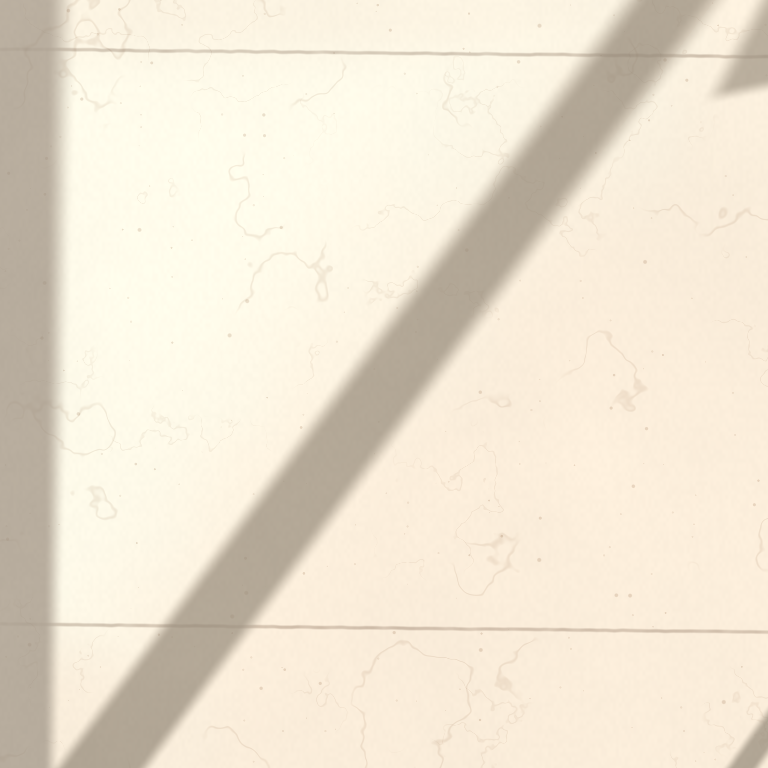
A WebGL 2 fragment shader for this background:

```glsl
#version 300 es
precision highp float;
// Sunlit cream plaster wall with two thin horizontal joints, crossed by soft
// shadows of a post, a long diagonal beam and two corner pieces.
// Shadows are products of soft half planes; the plaster is layered value noise.
uniform vec2 u_resolution;
out vec4 fragColor;

const vec3 SUN_CREAM = vec3(1.0, 0.985, 0.92);
const vec3 WARM_CREAM = vec3(0.985, 0.932, 0.858);
const vec3 POST_SHADE = vec3(0.725, 0.682, 0.622);
const vec3 BEAM_SHADE = vec3(0.700, 0.655, 0.588);
const vec3 JOINT_TINT = vec3(0.82, 0.79, 0.77);
const vec3 STAIN_TINT = vec3(0.86, 0.81, 0.77);

float hash(vec2 p) {
  return fract(sin(dot(p, vec2(127.1, 311.7))) * 43758.5453);
}

float noise(vec2 p) {
  vec2 i = floor(p), f = fract(p);
  f = f * f * (3.0 - 2.0 * f);
  return mix(mix(hash(i), hash(i + vec2(1, 0)), f.x),
             mix(hash(i + vec2(0, 1)), hash(i + vec2(1, 1)), f.x), f.y);
}

float fbm(vec2 p) {
  float sum = 0.0, weight = 0.5;
  for (int i = 0; i < 5; i++) {
    sum += weight * noise(p);
    p = mat2(1.6, 1.2, -1.2, 1.6) * p + 7.3;
    weight *= 0.5;
  }
  return sum;
}

// Signed distance to the line running from (a, 0) to (b, 1), positive right.
float lineSide(vec2 p, float a, float b) {
  return (p.x - mix(a, b, p.y)) / length(vec2(1.0, b - a));
}

float softStep(float d, float blur) {
  return smoothstep(-blur, blur, d);
}

// Thin horizontal groove at height a on the left and b on the right.
float joint(vec2 p, float a, float b) {
  float wobble = 0.0012 * (noise(vec2(p.x * 90.0, a * 50.0)) - 0.5);
  float d = abs(lineSide(p.yx, a, b) + wobble);
  return (1.0 - smoothstep(0.0006, 0.0036, d)) * (0.7 + 0.3 * noise(p * 60.0));
}

// Hairline cracks along noise contours, kept only in scattered patches.
float cracks(vec2 p, float scale, float seed) {
  float contour = abs(fbm(p * scale + seed) - 0.5);
  float patches = smoothstep(0.57, 0.72, noise(p * 9.0 + seed * 3.0));
  return (1.0 - smoothstep(0.0, 0.012, contour)) * patches;
}

// One small round pit in a random share of the grid cells.
float specks(vec2 p, float cells, float share) {
  vec2 id = floor(p * cells), q = fract(p * cells);
  vec2 center = 0.25 + 0.5 * vec2(hash(id + 3.1), hash(id + 8.7));
  float size = mix(0.06, 0.16, hash(id + 5.3));
  float pit = 1.0 - smoothstep(size * 0.4, size, length(q - center));
  return pit * step(1.0 - share, hash(id));
}

void main() {
  vec2 p = gl_FragCoord.xy / u_resolution;

  // Lit plaster: brightest between post and beam, warmer to the lower right
  float beamLeft = lineSide(p, 0.076, 0.823);
  float beamRight = lineSide(p, 0.189, 0.931);
  float mottle = fbm(p * 5.0) - 0.5;
  float warmth = smoothstep(-0.22, 0.18, beamLeft + 0.22 * mottle);
  warmth = max(warmth, 0.85 * (1.0 - smoothstep(0.08, 0.26, p.y)));
  warmth = max(warmth, 0.45 * smoothstep(0.88, 0.98, p.y));
  warmth -= 0.25 * smoothstep(0.55, 0.95, p.y) * step(0.0, beamRight);
  vec3 wall = mix(SUN_CREAM, WARM_CREAM, clamp(warmth, 0.0, 1.0));
  wall *= 1.0 + 0.035 * mottle;

  // Shadow masks
  float blur = mix(0.010, 0.020, p.y);
  float postMask = 1.0 - softStep(lineSide(p, 0.067, 0.082), blur * 1.1);
  float beamMask = softStep(beamLeft, blur) * softStep(-beamRight, blur);
  float upperCorner = softStep(lineSide(p, 0.489, 0.994), 0.016)
                    * softStep(lineSide(p.yx, 0.688, 0.888), 0.011);
  float lowerCorner = softStep(lineSide(p, 0.948, 1.660), 0.007)
                    * softStep(-lineSide(p, 0.986, 1.698), 0.007);
  float slantMask = max(beamMask, max(0.9 * upperCorner, lowerCorner));
  float shadeMask = max(postMask, slantMask);

  // Shadows keep a trace of the plaster mottling
  vec3 color = mix(wall, BEAM_SHADE * (1.0 + 0.05 * mottle), slantMask);
  color = mix(color, POST_SHADE * (1.0 + 0.05 * mottle), postMask);

  // Joints fade in shadow
  float groove = max(joint(p, 0.936, 0.926), joint(p, 0.1875, 0.177));
  groove *= (1.0 - 0.6 * slantMask) * (1.0 - 0.8 * postMask);
  color *= mix(vec3(1.0), JOINT_TINT, groove);

  // Fine wear: cracks, pits and grain
  float wear = 0.35 * cracks(p, 7.0, 2.4) + 0.25 * cracks(p, 13.0, 9.1);
  wear += 0.6 * specks(p, 42.0, 0.04) + 0.35 * specks(p + 0.37, 75.0, 0.04);
  color *= mix(vec3(1.0), STAIN_TINT, wear * (1.0 - 0.55 * shadeMask));
  color *= 1.0 + 0.014 * (noise(p * vec2(260.0, 170.0)) - 0.5);

  fragColor = vec4(clamp(color, 0.0, 1.0), 1.0);
}
```
